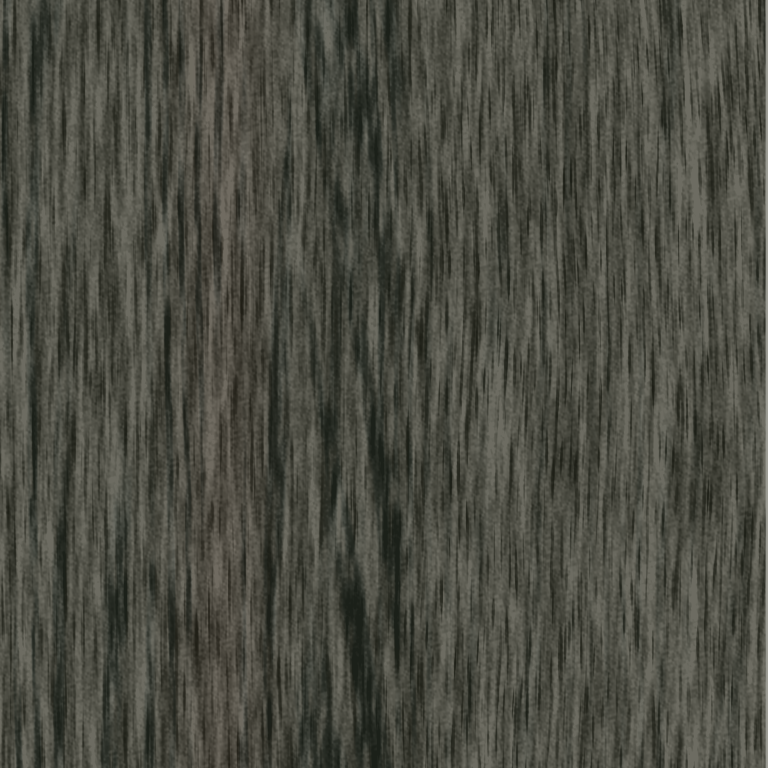
A WebGL 2 fragment shader for this texture:

```glsl
#version 300 es
precision highp float;
// Dark grey-brown wood veneer: upright fibres, short pores and a leaning central figure.

uniform vec2 u_resolution;
out vec4 fragColor;

// Colours
const vec3 DARK_WOOD = vec3(0.13, 0.136, 0.102);
const vec3 LIGHT_WOOD = vec3(0.40, 0.398, 0.358);
const vec3 PALE_EDGE = vec3(0.62, 0.62, 0.59);
const vec3 WARM_TINT = vec3(0.012, -0.004, -0.003);
const vec3 COOL_TINT = vec3(-0.010, 0.002, 0.008);

// Tone: 0 is dark wood, 1 is light wood
const float BASE_TONE = 0.77;
const float FINE_FIBRE = 0.52;
const float HAIR_FIBRE = 0.34;
const float BROAD_FIBRE = 0.22;
const float SPECKLE = 0.36;
const float STREAK_DEPTH = 0.40;
const float FIGURE_DEPTH = 0.42;
const float PORE_DEPTH = 0.45;
const float CENTRE_SHADE = 0.06;

// Sizes, as cells across and up the canvas
const vec2 FINE_CELLS = vec2(150.0, 11.0);
const vec2 HAIR_CELLS = vec2(245.0, 30.0);
const vec2 BROAD_CELLS = vec2(80.0, 3.0);
const vec2 FIGURE_CELLS = vec2(34.0, 4.2);
const vec2 PORE_CELLS = vec2(74.0, 5.0);
const vec2 PORE_GROWTH = vec2(0.22, 0.65);
const vec2 SPECKLE_CELLS = vec2(330.0, 270.0);
const float STREAK_WAVE = 185.0;
const float FIGURE_LEAN = 0.17;
const float EDGE_START = 0.9955;
const int PORE_LAYERS = 3;

float hash(vec2 p) {
    vec3 q = fract(p.xyx * vec3(0.1031, 0.1030, 0.0973));
    q += dot(q, q.yzx + 33.33);
    return fract((q.x + q.y) * q.z);
}

float valueNoise(vec2 p) {
    vec2 cell = floor(p);
    vec2 f = fract(p);
    f = f * f * (3.0 - 2.0 * f);
    float low = mix(hash(cell), hash(cell + vec2(1.0, 0.0)), f.x);
    float high = mix(hash(cell + vec2(0.0, 1.0)), hash(cell + 1.0), f.x);
    return mix(low, high, f.y);
}

// One column of noise along the grain, at its own offset
float columnNoise(float column, float y) {
    return valueNoise(vec2(column * 7.0, y + 29.0 * hash(vec2(column, 5.0))));
}

// Noise whose columns are staggered, so that no rows line up
float fibreNoise(vec2 p) {
    float column = floor(p.x);
    float f = smoothstep(0.0, 1.0, fract(p.x));
    return mix(columnNoise(column, p.y), columnNoise(column + 1.0, p.y), f) * 1.3 - 0.15;
}

// Layered sines bend the grain, more strongly on the right
vec2 bendGrain(vec2 p) {
    float bend = 0.007 * sin(4.0 * p.y + 3.0 * p.x)
               + 0.0014 * sin(15.0 * p.y + 11.0 * p.x + 1.0);
    p.x += bend * mix(0.2, 1.0, smoothstep(0.35, 0.65, p.x));
    return p;
}

// Unevenly spaced stripes that fade in and out along the grain
float streaks(vec2 p) {
    float phase = STREAK_WAVE * p.x + 5.0 * sin(23.0 * p.x + 1.3 * p.y)
                + 2.5 * valueNoise(p * vec2(24.0, 3.0) + 11.0);
    float stripe = smoothstep(0.0, 0.95, sin(phase));
    return stripe * smoothstep(0.15, 0.75, fibreNoise(p * vec2(36.0, 3.0) + 3.0));
}

// One tapered pore per cell, with staggered columns
float poreLayer(vec2 p, vec2 cells, float seed) {
    vec2 g = p * cells + seed * 17.3;
    float column = floor(g.x);
    g.y += 7.0 * hash(vec2(column, seed));
    vec2 cell = vec2(column, floor(g.y));
    vec2 f = fract(g) - 0.5;
    float shift = 0.35 * (hash(cell + 41.0) - 0.5);
    float tilt = 0.45 * (hash(cell + 83.0) - 0.35);
    float halfWidth = mix(0.15, 0.30, hash(cell + 3.7 * seed));
    float halfLength = mix(0.25, 0.49, hash(cell + 19.0));
    vec2 q = vec2(f.x - shift + tilt * f.y, f.y);
    float shape = 1.0 - smoothstep(0.25, 1.0, length(q / vec2(halfWidth, halfLength)));
    return shape * smoothstep(0.1, 0.6, hash(cell + 127.0));
}

void main() {
    vec2 uv = gl_FragCoord.xy / u_resolution;
    vec2 grain = bendGrain(uv);
    float rightSide = smoothstep(0.42, 0.60, uv.x);

    // Fibres and speckle
    float fine = fibreNoise(grain * FINE_CELLS);
    float hair = fibreNoise(grain * HAIR_CELLS + 91.0);
    float broad = fibreNoise(grain * BROAD_CELLS + 31.0);
    float speckle = valueNoise((uv + 0.3 * vec2(uv.y, -uv.x)) * SPECKLE_CELLS + 200.0);
    float rough = 0.2 + 1.6 * fibreNoise(grain * vec2(165.0, 24.0) + 57.0);

    // Long dark streaks, strongest on the left
    float streak = streaks(grain) * rough * mix(1.0, 0.3, rightSide);

    // Leaning figure near the middle
    vec2 leaning = vec2(grain.x + FIGURE_LEAN * uv.y, uv.y);
    float figure = smoothstep(0.48, 0.75, valueNoise(leaning * FIGURE_CELLS + 5.0));
    figure *= rough * smoothstep(0.34, 0.44, uv.x) * (1.0 - smoothstep(0.50, 0.54, uv.x));

    // Scattered pores, long on the left and short on the right
    float pores = 0.0;
    for (int i = 0; i < PORE_LAYERS; i++) {
        float layer = float(i);
        float weight = mix(1.0 - 0.25 * layer, 0.85 + 0.15 * layer, rightSide);
        pores += weight * poreLayer(grain, PORE_CELLS * (1.0 + PORE_GROWTH * layer), layer + 1.0);
    }
    pores = min(pores, 1.2) * (0.5 + 0.5 * rough);

    // Combine tone and colour, easing the deepest darks
    float centre = (uv.x - 0.42) / 0.12;
    float tone = BASE_TONE + FINE_FIBRE * (fine - 0.5) + HAIR_FIBRE * (hair - 0.5)
               + BROAD_FIBRE * (broad - 0.5) + SPECKLE * (speckle - 0.5)
               - STREAK_DEPTH * streak - FIGURE_DEPTH * figure
               - PORE_DEPTH * pores - CENTRE_SHADE * exp(-centre * centre);
    tone = max(tone, 0.5 * tone + 0.1);
    vec3 colour = mix(DARK_WOOD, LIGHT_WOOD, clamp(tone, -0.05, 1.1));
    float warmBand = (uv.x - 0.29) / 0.06;
    colour += WARM_TINT * exp(-warmBand * warmBand) + COOL_TINT * min(streak + figure, 1.0);
    colour = mix(colour, PALE_EDGE, smoothstep(EDGE_START, EDGE_START + 0.003, uv.x));
    fragColor = vec4(colour, 1.0);
}
```
